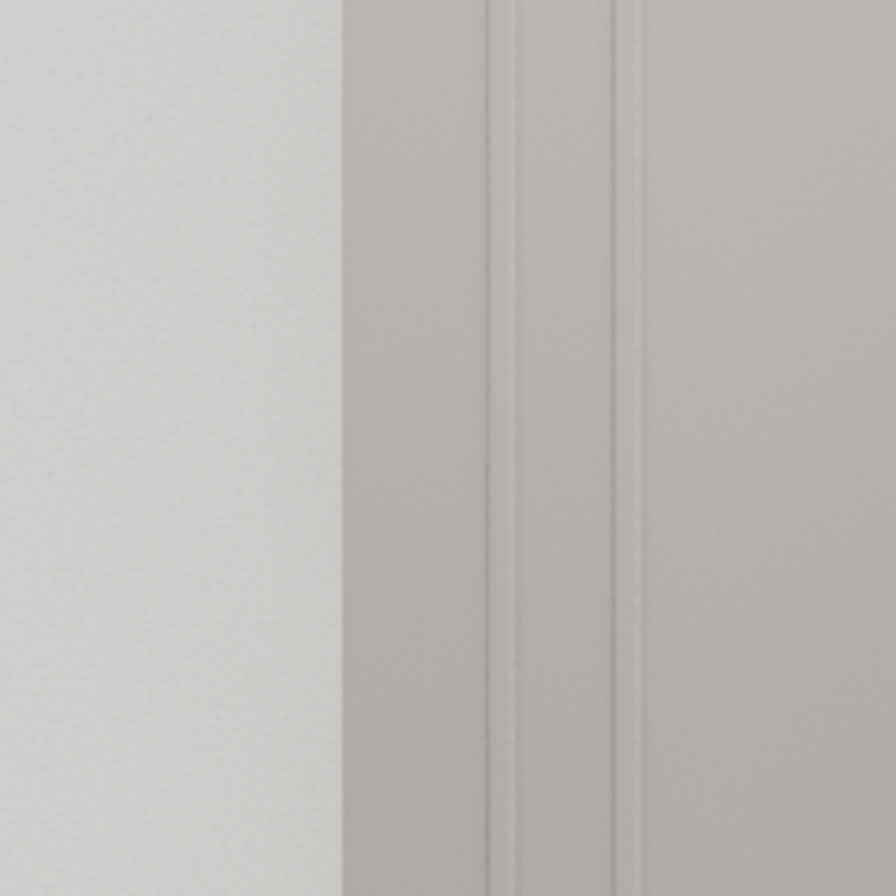
This texture is drawn by a WebGL 2 fragment shader. Its source:

```glsl
#version 300 es
precision highp float;
// A pale plaster wall meeting a greige door frame with two raised vertical beads.
// Smooth gradients set the light, soft bands in x model each bead,
// and gradient noise adds plaster mottling and fine paint grain.

#define WALL_EDGE 0.3820
#define EDGE_BLUR 0.0034
#define BEAD_START 0.5445
#define BEAD_SPACING 0.1405
#define BEAD_WIDTH 0.0310
#define BEAD_COUNT 2
#define SHADOW_DEPTH 0.052
#define LIP_GLOW 0.019
#define WALL_GRAIN 0.015
#define PAINT_GRAIN 0.009

uniform vec2 u_resolution;
out vec4 fragColor;

const vec3 WALL_LIGHT = vec3(0.815, 0.815, 0.807);
const vec3 WALL_SHADE = vec3(0.782, 0.780, 0.771);
const vec3 PAINT_TOP = vec3(0.727, 0.714, 0.695);
const vec3 PAINT_BOTTOM = vec3(0.688, 0.675, 0.655);

vec2 hashGradient(vec2 cell) {
    vec3 q = fract(vec3(cell.xyx) * vec3(0.1031, 0.1030, 0.0973));
    q += dot(q, q.yzx + 33.33);
    return fract((q.xx + q.yz) * q.zy) * 2.0 - 1.0;
}

float gradientNoise(vec2 p) {
    vec2 i = floor(p), f = fract(p);
    vec2 u = f * f * f * (f * (f * 6.0 - 15.0) + 10.0);
    vec2 e = vec2(0.0, 1.0);
    float low = mix(dot(hashGradient(i), f),
                    dot(hashGradient(i + e.yx), f - e.yx), u.x);
    float high = mix(dot(hashGradient(i + e.xy), f - e.xy),
                     dot(hashGradient(i + e.yy), f - e.yy), u.x);
    return mix(low, high, u.y);
}

float softLine(float x, float halfWidth) {
    return exp(-x * x / (halfWidth * halfWidth));
}

// Signed brightness of one bead; x is measured from its left side.
float beadLight(float x, float wear) {
    float face = smoothstep(-0.001, 0.005, x)
               - smoothstep(BEAD_WIDTH - 0.004, BEAD_WIDTH + 0.002, x);
    float crease = softLine(x, 0.0036);
    float approach = exp(min(x, 0.0) / 0.010) * (1.0 - smoothstep(-0.003, 0.003, x));
    float lip = softLine(x - BEAD_WIDTH + 0.004, 0.0042);
    float farShadow = softLine(x - BEAD_WIDTH - 0.003, 0.0045);
    return 0.004 * face - SHADOW_DEPTH * crease * (1.0 + 0.3 * wear) - 0.014 * approach
         + LIP_GLOW * lip * (1.0 + wear) - 0.019 * farShadow;
}

vec3 wallColour(vec2 uv) {
    float shade = 0.22 + 0.30 * smoothstep(0.0, WALL_EDGE, uv.x)
                + 0.25 * smoothstep(0.27, WALL_EDGE, uv.x) + 0.15 * (0.5 - uv.y);
    vec3 colour = mix(WALL_LIGHT, WALL_SHADE, shade);
    float mottle = gradientNoise(uv * vec2(85.0, 130.0))
                 + 0.7 * gradientNoise(uv * vec2(170.0, 210.0) + 17.0);
    float cloud = gradientNoise(uv * 5.0 + 3.0);
    return colour + WALL_GRAIN * mottle + 0.004 * cloud;
}

vec3 paintColour(vec2 uv) {
    vec3 colour = mix(PAINT_BOTTOM, PAINT_TOP, smoothstep(-0.1, 1.1, uv.y));
    colour += 0.005 * softLine(uv.x - 0.80, 0.12) - 0.002;
    float light = 0.0;
    for (int i = 0; i < BEAD_COUNT; i++) {
        float wear = gradientNoise(vec2(uv.y * 90.0, float(i) * 7.0 + 0.5));
        light += beadLight(uv.x - BEAD_START - float(i) * BEAD_SPACING, wear);
    }
    float grain = gradientNoise(uv * 125.0 + 41.0)
                + 0.7 * gradientNoise(uv * 230.0 + 73.0);
    return colour + light + PAINT_GRAIN * grain;
}

void main() {
    vec2 uv = gl_FragCoord.xy / u_resolution;

    // The wall edge wavers slightly, as brushed paint does.
    float edge = WALL_EDGE + 0.0010 * gradientNoise(vec2(uv.y * 60.0, 5.0));
    float blur = max(EDGE_BLUR, 0.75 / u_resolution.x);
    float frame = smoothstep(edge - blur, edge + blur, uv.x);
    vec3 colour = mix(wallColour(uv), paintColour(uv), frame);

    // A faint warm shadow settles along the join.
    colour -= vec3(0.005, 0.006, 0.006) * softLine(uv.x - edge - 0.004, 0.006);

    fragColor = vec4(clamp(colour, 0.0, 1.0), 1.0);
}
```
